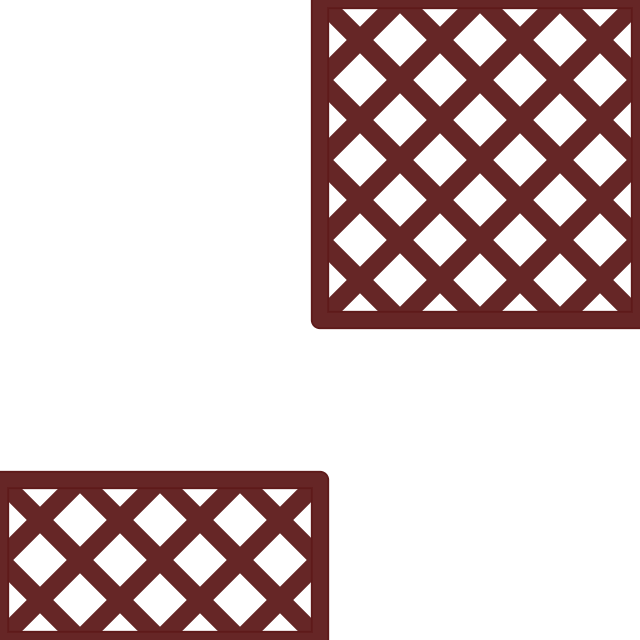
Give the GLSL for this pattern, as a WebGL 2 fragment shader.

```glsl
#version 300 es
precision highp float;

// Two framed trellis panels on white: a square one at the upper right and a
// low one at the lower left. Each frame is the outline of a box distance, and
// both share one diagonal lattice made by folding the rotated coordinates.

uniform vec2 u_resolution;
out vec4 fragColor;

// Signed distance to an axis-aligned box
float boxDistance(vec2 p, vec2 halfSize) {
    vec2 q = abs(p) - halfSize;
    return length(max(q, 0.0)) + min(max(q.x, q.y), 0.0);
}

// Signed distance to the diagonal slats, negative on the wood
float slatDistance(vec2 p) {
    vec2 diagonal = vec2(p.x + p.y, p.x - p.y);
    vec2 fromHole = abs(mod(diagonal, 2.0) - 1.0);
    return (2.0 / 3.0 - max(fromHole.x, fromHole.y)) * 0.70711;
}

// Smooth coverage of the region where d is negative
float coverage(float d, float pixel) {
    return clamp(0.5 - d / pixel, 0.0, 1.0);
}

void main() {
    // The canvas spans 16 lattice cells
    vec2 p = gl_FragCoord.xy / u_resolution * 16.0;
    float pixel = 16.0 / min(u_resolution.x, u_resolution.y);

    // Both panels, measured from the centre line of their frames
    float panel = min(boxDistance(p - vec2(12.0), vec2(4.0)),
                      boxDistance(p - vec2(4.0, 2.0), vec2(4.0, 2.0)));
    float frame = abs(panel) - 0.229;
    float slats = max(slatDistance(p), panel);

    // Wood, with a thin darker line along the frame edges
    float rim = coverage(-frame - 0.05, pixel) * coverage(frame, pixel);
    float rimLine = rim * (1.0 - coverage(frame + 0.05, pixel));
    vec3 wood = mix(vec3(0.4, 0.149, 0.149), vec3(0.37, 0.1, 0.1), rimLine);

    float wooden = coverage(min(frame, slats), pixel);
    fragColor = vec4(mix(vec3(1.0), wood, wooden), 1.0);
}
```
